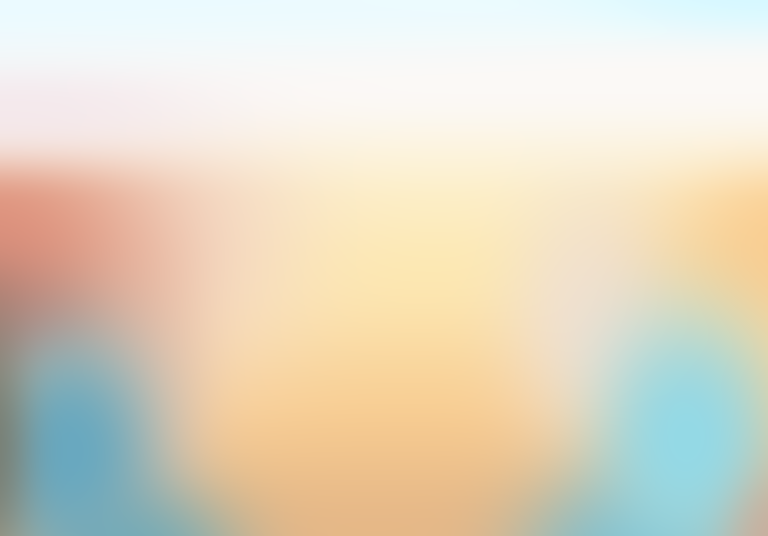
A Shadertoy shader for this background:

```glsl
// Soft blurred backdrop: icy sky over a warm haze with coral, amber and blue glows.

// Flat-topped soft ellipse: 1 at the centre, fading to 0 past the radius.
float glow(vec2 p, vec2 centre, vec2 radius) {
    vec2 q = (p - centre) / radius;
    return exp(-pow(dot(q, q), 1.3));
}

// Vertical gradient, from orange at the bottom to ice blue at the top.
vec3 haze(vec2 p) {
    vec3 col = mix(vec3(0.90, 0.72, 0.53), vec3(0.97, 0.80, 0.57), smoothstep(0.0, 0.27, p.y));
    col = mix(col, vec3(0.99, 0.91, 0.70), smoothstep(0.18, 0.52, p.y));
    col = mix(col, vec3(0.99, 0.94, 0.80), smoothstep(0.48, 0.70, p.y));
    return col;
}

void mainImage(out vec4 fragColor, in vec2 fragCoord) {
    vec2 p = fragCoord / iResolution.xy;
    vec3 col = haze(p);

    // Pale veils on both sides of the yellow centre
    col = mix(col, vec3(0.96, 0.86, 0.79), 0.85 * glow(p, vec2(0.22, 0.57), vec2(0.19, 0.30)));
    col = mix(col, vec3(0.94, 0.88, 0.83), 0.90 * glow(p, vec2(0.78, 0.41), vec2(0.12, 0.25)));
    col = mix(col, vec3(0.91, 0.77, 0.68), 0.70 * glow(p, vec2(0.20, 0.27), vec2(0.08, 0.25)));

    // Coral glow on the left, amber glow on the right
    col = mix(col, vec3(0.87, 0.57, 0.49), glow(p, vec2(-0.02, 0.54), vec2(0.23, 0.23)));
    col = mix(col, vec3(0.72, 0.48, 0.43), 0.75 * glow(p, vec2(-0.03, 0.41), vec2(0.14, 0.11)));
    col = mix(col, vec3(0.98, 0.80, 0.56), 0.95 * glow(p, vec2(1.04, 0.53), vec2(0.18, 0.19)));

    // Blue pools in the lower corners, each with a foot towards the middle
    col = mix(col, vec3(0.45, 0.67, 0.71), 0.95 * glow(p, vec2(0.18, -0.06), vec2(0.14, 0.16)));
    col = mix(col, vec3(0.41, 0.66, 0.75), glow(p, vec2(0.09, 0.16), vec2(0.12, 0.23)));
    col = mix(col, vec3(0.49, 0.74, 0.80), 0.95 * glow(p, vec2(0.82, -0.06), vec2(0.15, 0.18)));
    col = mix(col, vec3(0.58, 0.85, 0.90), glow(p, vec2(0.895, 0.18), vec2(0.12, 0.24)));

    // Muted rims at the outer edges
    col = mix(col, vec3(0.44, 0.46, 0.42), 0.85 * glow(p, vec2(-0.02, 0.17), vec2(0.06, 0.24)));
    col = mix(col, vec3(0.78, 0.68, 0.62), 0.90 * glow(p, vec2(1.02, -0.02), vec2(0.07, 0.13)));

    // White band, a lilac tint at its left end, then the icy sky
    col = mix(col, vec3(0.985, 0.975, 0.965), smoothstep(0.62, 0.84, p.y));
    col = mix(col, vec3(0.95, 0.90, 0.92), 0.80 * glow(p, vec2(0.0, 0.80), vec2(0.28, 0.09)));
    vec3 sky = mix(vec3(0.92, 0.98, 1.0), vec3(0.93, 0.985, 0.995), p.x);
    col = mix(col, sky, smoothstep(0.80 + 0.07 * p.x, 1.0, p.y));
    col = mix(col, vec3(0.82, 0.97, 1.0), 0.85 * glow(p, vec2(1.0, 1.03), vec2(0.24, 0.09)));

    fragColor = vec4(col, 1.0);
}
```
